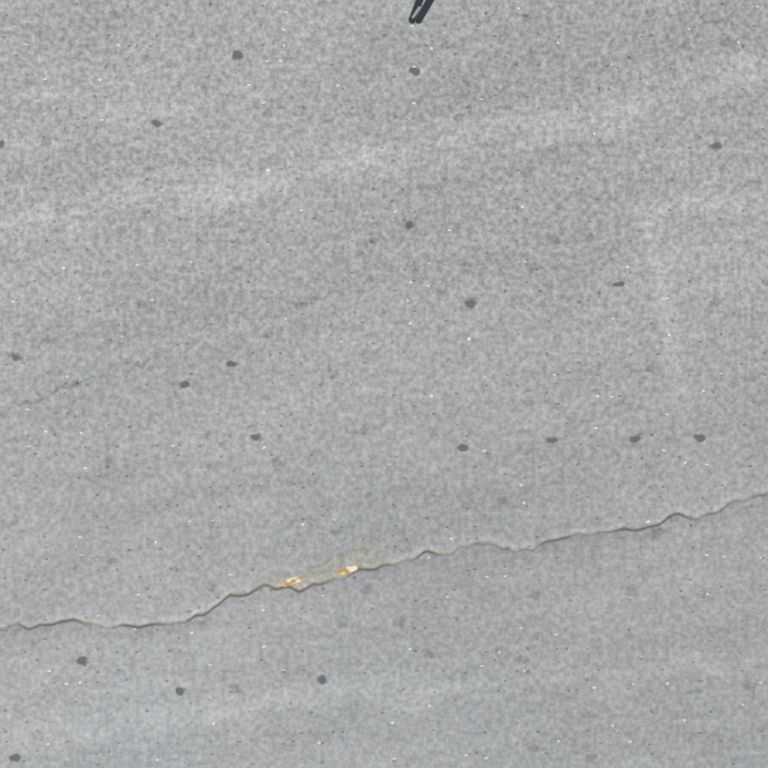
A three.js fragment shader for this texture:

```glsl
// Weathered grey concrete slab with fine grain, pale drag streaks, stains and a ragged crack.
varying vec2 vUv;

vec2 hash2(vec2 p) {
  vec3 q = fract(p.xyx * vec3(0.1031, 0.1030, 0.0973));
  q += dot(q, q.yzx + 33.33);
  return fract((q.xx + q.yz) * q.zy);
}

float cornerSlope(vec2 cell, vec2 offset) {
  float angle = 6.2832 * hash2(cell).x;
  return dot(vec2(cos(angle), sin(angle)), offset);
}

// Gradient noise, roughly -0.7 to 0.7
float noise(vec2 p) {
  vec2 i = floor(p), f = fract(p), e = vec2(1.0, 0.0);
  vec2 u = f * f * f * (f * (f * 6.0 - 15.0) + 10.0);
  return mix(mix(cornerSlope(i, f), cornerSlope(i + e, f - e), u.x),
             mix(cornerSlope(i + e.yx, f - e.yx), cornerSlope(i + 1.0, f - 1.0), u.x), u.y);
}

float fbm(vec2 p) {
  float sum = 0.0, amp = 1.0;
  for (int i = 0; i < 4; i++) {
    sum += amp * noise(p);
    p = p * 2.1 + 17.3;
    amp *= 0.55;
  }
  return sum;
}

// Scattered irregular dots, at most one per cell; radius is in cells
float spots(vec2 p, float cells, float chance, float radius) {
  vec2 id = floor(p * cells);
  vec2 h = hash2(id + cells);
  vec2 d = fract(p * cells) - 0.3 - 0.4 * hash2(id + 71.0);
  d *= vec2(mix(0.6, 1.1, h.y), 1.2);
  float r = radius * mix(0.6, 1.1, h.y);
  float dist = length(d) + 0.5 * r * noise(p * cells * 1.2 / radius);
  return step(h.x, chance) * smoothstep(r, r * 0.4, dist);
}

float segment(vec2 p, vec2 a, vec2 b) {
  vec2 ab = b - a;
  return length(p - a - ab * clamp(dot(p - a, ab) / dot(ab, ab), 0.0, 1.0));
}

float band(float d, float width) {
  return exp(-d * d / (width * width));
}

float crackHeight(float x) {
  return 0.163 + 0.19 * x + 0.03 * noise(vec2(x * 5.0, 3.4))
       + 0.018 * noise(vec2(x * 15.0, 8.3)) + 0.009 * noise(vec2(x * 48.0, 5.6));
}

void main() {
  vec2 p = vUv;
  vec2 along = vec2(p.x, p.y - 0.2 * p.x);
  float ragged = fbm(p * 14.0);

  // Broad mottling, stretched along the drag direction
  float tone = 0.662 + 0.03 * fbm(along * vec2(2.5, 6.0) + 4.0);
  tone += 0.022 * fbm(along * vec2(9.0, 38.0));
  tone += 0.02 * (0.45 - p.x) + 0.012 * ragged;

  // Pale streaks
  float wobble = 0.02 * ragged + 0.02 * noise(p * 4.0);
  float patchy = clamp(0.55 + 0.9 * fbm(along * vec2(12.0, 30.0) + 9.0), 0.0, 1.2);
  float streaks = band(along.y - 0.70 + wobble, 0.025)
                + 0.6 * band(along.y - 0.81 + wobble, 0.016) * smoothstep(0.5, 0.25, p.x)
                + 0.6 * band(p.y - 0.05 - 0.09 * p.x + wobble, 0.022);
  tone += 0.075 * streaks * patchy;

  // Worn raised area on the right, with a pale rim
  vec2 rim = vec2(p.x - 0.83 - 0.18 * (0.75 - p.y), 0.735 + 0.1 * (p.x - 0.83) - p.y);
  float inset = min(rim.x, rim.y) + 0.008 * ragged;
  float fade = smoothstep(0.38, 0.55, p.y);
  float worn = smoothstep(-0.005, 0.01, inset) * fade;
  tone += (0.035 * band(inset - 0.008, 0.012) + 0.01 * worn) * fade;

  // Mineral grain, coarser and stronger toward the top
  float grain = 0.10 * noise(p * 125.0) + 0.075 * noise(p * 225.0 + 31.0) + 0.04 * noise(p * 60.0);
  tone += grain * mix(0.8, 1.15, smoothstep(0.2, 0.8, p.y));
  float warmth = 0.3 * fbm(p * 3.0 + 12.0) + 0.4 * (p.y - 0.5) + 0.5 * worn + 0.6 * noise(p * 90.0 + 7.0);
  vec3 color = tone + vec3(-0.004, 0.003, 0.005) + warmth * vec3(0.012, 0.002, -0.012);

  // Pits, stains and bright flecks
  color -= 0.10 * spots(p, 75.0, 0.14, 0.24);
  color -= 0.06 * spots(p, 24.0, 0.15, 0.25);
  color = mix(color, vec3(0.37, 0.38, 0.39), 0.75 * spots(p + 0.03, 10.0, 0.22, 0.095));
  color += 0.17 * spots(p, 42.0, 0.07, 0.13);

  // Main crack: shadow line, pale upper lip and a broken chip
  float above = p.y - crackHeight(p.x);
  float open = smoothstep(-0.4, 0.2, noise(vec2(p.x * 22.0, 2.5)));
  float chipTop = 0.032 * smoothstep(0.27, 0.46, p.x) * smoothstep(0.515, 0.495, p.x) + 0.004 * ragged;
  float chip = smoothstep(0.0, 0.003, above) * smoothstep(0.003, -0.002, above - chipTop);
  color = mix(color, vec3(0.66, 0.65, 0.61) + grain, 0.7 * chip);
  color += vec3(0.055, 0.05, 0.035) * band(above - 0.006, 0.004);
  color -= 0.03 * band(above + 0.008, 0.009);
  color = mix(color, vec3(0.40, 0.38, 0.35), (0.25 + 0.5 * open) * band(above, 0.0022));

  // Faint hairline on the left
  float hairline = p.y - 0.46 - 0.42 * p.x + 0.025 * ragged;
  color -= 0.09 * band(hairline, 0.003) * smoothstep(0.28, 0.1, p.x) * (0.5 + 0.5 * open);

  // Tan shards lodged in the crack
  for (int i = 0; i < 2; i++) {
    float x = 0.38 + 0.072 * float(i);
    vec2 center = vec2(x, crackHeight(x) + 0.009);
    float shard = segment(p, center - vec2(0.009, 0.003), center + vec2(0.009, 0.003));
    vec3 shardColor = mix(vec3(0.74, 0.62, 0.43), vec3(0.95, 0.91, 0.82), smoothstep(-0.2, 0.3, noise(p * 110.0)));
    color = mix(color, shardColor, smoothstep(0.0055, 0.003, shard));
  }

  // Dark twig at the top edge
  float twig = min(segment(p, vec2(0.537, 0.974), vec2(0.550, 1.01)), segment(p, vec2(0.545, 0.974), vec2(0.566, 1.01)));
  color = mix(color, vec3(0.23, 0.25, 0.28), smoothstep(0.0065, 0.003, twig));
  color = mix(color, vec3(0.58, 0.62, 0.67), smoothstep(0.003, 0.001, segment(p, vec2(0.538, 0.978), vec2(0.546, 0.990))));

  gl_FragColor = vec4(color, 1.0);
}
```
